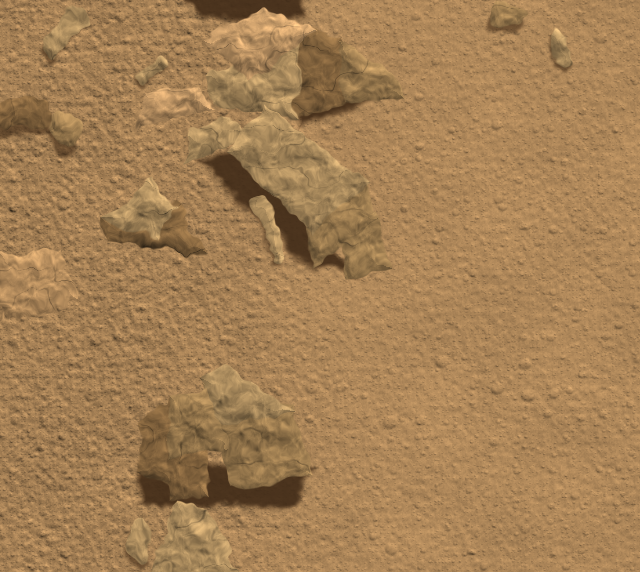
Give the GLSL for this texture, as a WebGL 1 fragment shader.

```glsl
precision highp float;
// Weathered boulders on pebbly ochre sand, lit from the upper right.
// Rocks are noise-warped convex facets and capsules painted back to front;
// sand is layered noise with several scales of scattered, shaded pebbles.
uniform vec2 u_resolution;
const float WIDTH = 7.68; // scene units across, y runs downward
const vec2 LIGHT = vec2(.36, -.93);
const vec3 SAND = vec3(.69, .535, .355), PALE = vec3(.73, .57, .385);
const vec3 STONE = vec3(.65, .53, .355), SHADY = vec3(.58, .46, .295);
const vec3 DIM = vec3(.5, .38, .235), DEEP = vec3(.25, .165, .09);
const float RELIEF = 1.5;
const float BEVEL = .24;
const int PEBBLE_LAYERS = 5;

vec3 col;          // colour painted so far
vec2 q;            // warped position, gives ragged outlines
float relief, aa;  // light on the rock surface, edge width

float hash(vec2 p) {
  vec3 h = fract(p.xyx * .1031);
  h += dot(h, h.yzx + 33.3);
  return fract((h.x + h.y) * h.z);
}
float noise(vec2 p) {
  vec2 i = floor(p), f = fract(p), e = vec2(1, 0);
  f = f * f * (3. - 2. * f);
  return mix(mix(hash(i), hash(i + e), f.x), mix(hash(i + e.yx), hash(i + e.xx), f.x), f.y);
}
float fbm(vec2 p) {
  float sum = 0., amp = .5;
  for (int i = 0; i < 5; i++) {
    sum += amp * noise(p);
    p = mat2(1.6, 1.2, -1.2, 1.6) * p + 7.3;
    amp *= .5;
  }
  return sum;
}
vec2 jitter(vec2 p) { return vec2(noise(p), noise(p + 31.)) - .5; }
// Outward normal in xy, signed distance in z; the farther edge wins.
vec3 edge(vec3 best, vec2 a, vec2 b) {
  vec2 n = normalize(vec2(b.y - a.y, a.x - b.x));
  float d = dot(q - a, n);
  return d > best.z ? vec3(n, d) : best;
}
vec3 quad(vec4 ab, vec4 cd) {
  vec3 e = edge(vec3(-9), ab.xy, ab.zw);
  e = edge(e, ab.zw, cd.xy);
  e = edge(e, cd.xy, cd.zw);
  return edge(e, cd.zw, ab.xy);
}
void paint(vec3 e, vec3 tone) {
  float lit = 1. + relief + BEVEL * dot(e.xy, LIGHT) * exp(min(e.z, 0.) * 11.);
  col = mix(col, tone * lit, smoothstep(aa, -aa, e.z));
}
void facet(vec4 ab, vec4 cd, vec3 tone) { paint(quad(ab, cd), tone); }
void darken(vec4 ab, vec4 cd) {
  col = mix(col, DEEP, .9 * (1. - smoothstep(-.06, .06, quad(ab, cd).z)));
}
// Small elongated stone with a shadow on its dark side.
void chunk(vec4 ab, float r, vec3 tone) {
  vec2 s = ab.zw - ab.xy, v = q - ab.xy;
  v -= s * clamp(dot(v, s) / dot(s, s), 0., 1.);
  col = mix(col, DEEP, .6 * smoothstep(.04, -.04, length(v + LIGHT * r * .6) - r));
  paint(vec3(v / max(length(v), .001), length(v) - r), tone);
}
// One layer of pebbles: brightness change from lit domes and shadows.
float pebbles(vec2 p, float scale, float density) {
  vec2 g = p * scale, id = floor(g);
  float r = mix(.09, .25, pow(hash(id + 5.), 2.)), soft = aa * scale + .03;
  vec2 v = (fract(g) - .5 - .36 * jitter(id + 17.)) * vec2(1, 1.25);
  float body = smoothstep(soft, -soft, length(v) - r);
  float shade = smoothstep(soft, -soft, length(v + LIGHT * r * .55) - r);
  float dome = .03 + .13 * dot(v / r, LIGHT);
  return step(hash(id + 73.), density) * mix(-.25 * shade, dome, body);
}

void main() {
  vec2 p = vec2(gl_FragCoord.x, u_resolution.y - gl_FragCoord.y) / u_resolution.x * WIDTH;
  aa = WIDTH / u_resolution.x;
  q = p + .13 * jitter(p * 4.) + .05 * jitter(p * 13.);
  // Sand, rougher and darker on the left
  float left = 1. - smoothstep(1.5, 4.8, p.x);
  float grain = fbm(p * 15.) - fbm(p * 15. + LIGHT * .6);
  float sand = 1. - .06 * left + .13 * (fbm(p * 1.7) - .5) + grain * (.3 + .25 * left);
  float scale = 3.1;
  for (int i = 0; i < PEBBLE_LAYERS; i++) {
    sand += pebbles(p + scale * 2.7, scale, .3 + .25 * left);
    scale *= 1.65;
  }
  col = SAND * (sand + .08 * (noise(p * 65.) - .5));
  // Rock surface: bumps and thin cracks
  relief = RELIEF * (fbm(q * 4.5) - fbm(q * 4.5 + LIGHT * .22));
  float crack = abs(noise(q * vec2(2.6, 4.2) + 3.) - .5);
  relief -= .3 * (1. - smoothstep(0., .035, crack)) * noise(p * 5.);
  // Half-buried slabs and small stones
  facet(vec4(0, 3.05, .75, 3.05), vec4(.9, 3.6, 0, 3.9), SAND);
  facet(vec4(1.75, 1.1, 2.4, 1.02), vec4(2.6, 1.3, 1.7, 1.6), PALE);
  chunk(vec4(.62, .6, .92, .2), .12, STONE); chunk(vec4(1.68, .92, 1.95, .7), .07, STONE);
  chunk(vec4(.1, 1.36, .45, 1.34), .18, DIM); chunk(vec4(.75, 1.5, .8, 1.62), .17, SHADY);
  chunk(vec4(6, .2, 6.2, .2), .14, SHADY); chunk(vec4(6.72, .45, 6.76, .72), .1, STONE);
  // Upper outcrop
  darken(vec4(2, -.2, 3.55, -.2), vec4(3.65, .2, 2.45, .22));
  darken(vec4(3.4, 1.2, 4.5, 1.1), vec4(4.3, 1.28, 3.6, 1.48));
  facet(vec4(3.6, .35, 4.1, .42), vec4(4.35, 1.2, 3.55, 1.4), DIM);
  facet(vec4(4.05, .45, 4.6, .75), vec4(4.88, 1.18, 4.15, 1.23), SHADY);
  facet(vec4(2.5, .9, 3.65, .4), vec4(3.55, 1.42, 2.6, 1.25), STONE);
  facet(vec4(2.45, .45, 3.15, .06), vec4(3.8, .4, 3, 1), PALE);
  // Arched boulder, with a sliver lying in its shade
  darken(vec4(2.4, 1.95, 2.8, 1.8), vec4(4.3, 3.3, 3.75, 3.2)); chunk(vec4(3.1, 2.42, 3.36, 3.1), .08, STONE);
  facet(vec4(4.1, 2.6, 4.55, 2.5), vec4(4.7, 3.28, 4.15, 3.32), SHADY);
  facet(vec4(3.6, 2.6, 4.35, 2.1), vec4(4.57, 2.65, 3.75, 3.2), SHADY);
  facet(vec4(2.2, 1.65, 2.65, 1.4), vec4(3, 1.6, 2.25, 2), STONE);
  facet(vec4(2.72, 1.82, 3.2, 1.27), vec4(4.45, 2.2, 3.72, 2.78), STONE);
  // Left rock, then lower boulder
  facet(vec4(1.2, 2.6, 2.1, 2.4), vec4(2.47, 3.05, 1.3, 2.9), DIM);
  facet(vec4(1.2, 2.6, 1.85, 2.15), vec4(2.1, 2.5, 1.9, 2.9), STONE);
  darken(vec4(1.7, 5.6, 3.78, 5.6), vec4(3.5, 6.05, 1.7, 6.08)); facet(vec4(1.65, 5.1, 2, 4.75), vec4(2.05, 5.9, 1.68, 5.7), DIM);
  facet(vec4(2.45, 4.6, 3.55, 4.85), vec4(3.75, 5.75, 2.8, 5.85), SHADY); facet(vec4(2.45, 4.55, 2.7, 4.4), vec4(3.6, 4.95, 2.6, 5.1), STONE);
  facet(vec4(1.98, 5.3, 2.5, 5.4), vec4(2.5, 5.95, 2, 6), DIM); facet(vec4(1.98, 4.75, 2.5, 4.65), vec4(2.75, 5.4, 2, 5.5), SHADY);
  // Bottom rock
  chunk(vec4(1.7, 6.4, 1.65, 6.6), .13, STONE); facet(vec4(1.72, 7, 2.1, 6), vec4(2.45, 6.08, 3, 7), STONE);
  gl_FragColor = vec4(clamp(col, 0., 1.), 1);
}
```
